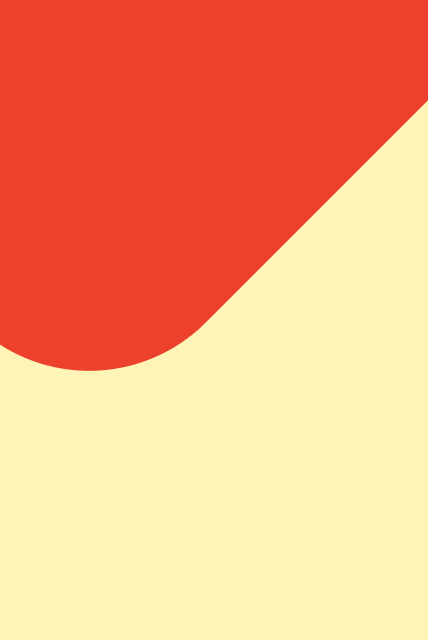
A WebGL 2 fragment shader for this background:

```glsl
#version 300 es
precision highp float;

uniform vec2 u_resolution;
out vec4 fragColor;

const vec3 CREAM = vec3(1.0, 0.957, 0.718);
const vec3 RED = vec3(0.935, 0.253, 0.17);

// Signed distance to an upward right-angled wedge with a rounded tip
float roundedWedge(vec2 point, vec2 center, float radius) {
    vec2 q = point - center;
    q.x = abs(q.x);
    vec2 side = vec2(sqrt(0.5));
    float along = max(dot(q, side), 0.0);
    float dist = length(q - side * along);
    return (q.y > q.x ? -dist : dist) - radius;
}

// Antialiased coverage of a signed distance
float coverage(float dist, float pixel) {
    return clamp(0.5 - dist / pixel, 0.0, 1.0);
}

void main() {
    // Canvas height is one unit
    vec2 point = gl_FragCoord.xy / u_resolution.y;
    float pixel = 1.0 / u_resolution.y;

    float wedge = roundedWedge(point, vec2(0.1393, 0.6784), 0.2578);
    vec3 color = mix(CREAM, RED, coverage(wedge, pixel));
    fragColor = vec4(color, 1.0);
}
```
